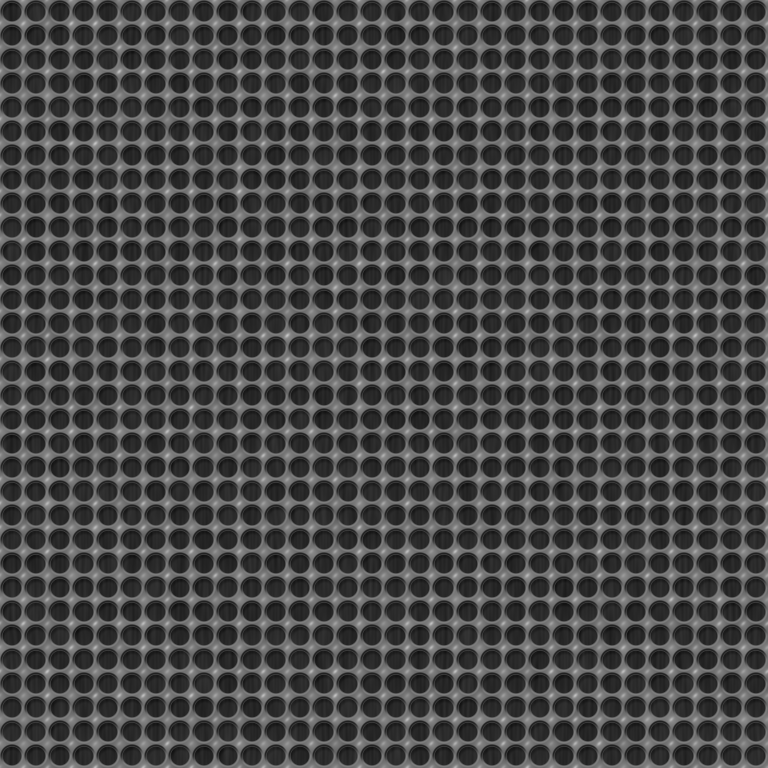
Reproduce this pattern procedurally as a Shadertoy shader.

```glsl
// Dark perforated metal grille: a square grid of round recesses with bevelled rims and corner glints.

const float CELLS = 32.0;        // recesses across and down
const float HOLE_RADIUS = 0.385; // radii in units of one cell
const float LIP_RADIUS = 0.415;
const float BEVEL_RADIUS = 0.480;

float hash(vec2 cell) {
    vec3 p = fract(vec3(cell.xyx) * vec3(0.1031, 0.1030, 0.0973));
    p += dot(p, p.yzx + 33.33);
    return fract((p.x + p.y) * p.z);
}

vec2 gradientAt(vec2 lattice, vec2 period) {
    float angle = 6.2832 * hash(mod(lattice, period));
    return vec2(cos(angle), sin(angle));
}

// Gradient noise that wraps after a whole number of lattice cells
float wrapNoise(vec2 p, vec2 period) {
    vec2 i = floor(p);
    vec2 f = fract(p);
    vec2 u = f * f * f * (f * (f * 6.0 - 15.0) + 10.0);
    vec2 e = vec2(0.0, 1.0);
    float a = dot(gradientAt(i, period), f);
    float b = dot(gradientAt(i + e.yx, period), f - e.yx);
    float c = dot(gradientAt(i + e.xy, period), f - e.xy);
    float d = dot(gradientAt(i + e.yy, period), f - e.yy);
    return mix(mix(a, b, u.x), mix(c, d, u.x), u.y);
}

// Coverage of a disc with an edge of the given softness
float disc(float dist, float radius, float softness) {
    return 1.0 - smoothstep(radius - softness, radius + softness, dist);
}

// Raised plate, brightest where four recesses meet
float plateTone(vec2 grid, vec2 uv) {
    vec2 toCorner = grid - floor(grid + 0.5);
    float strength = hash(mod(floor(grid + 0.5), CELLS) + 7.0);
    vec2 g = toCorner - vec2(-0.03, 0.02);
    vec2 slanted = vec2(g.x + g.y, g.x - g.y) * 0.7071;
    float glint = exp(-70.0 * slanted.x * slanted.x - 260.0 * slanted.y * slanted.y);
    float glow = exp(-18.0 * dot(toCorner, toCorner));
    float wear = 0.07 * wrapNoise(uv * 24.0, vec2(24.0));
    return 0.41 + 0.10 * glow + glint * mix(0.06, 0.24, strength) + wear;
}

// Recess floor with vertical brushing and a shadow under the upper lip
float floorTone(vec2 p, vec2 uv, vec2 cell) {
    vec2 fine = vec2(256.0, 20.0);
    vec2 broad = vec2(96.0, 12.0);
    float brushing = 0.050 * wrapNoise(uv * fine, fine) + 0.035 * wrapNoise(uv * broad, broad);
    float shadow = smoothstep(0.24, 0.40, length(p - vec2(0.03, -0.06)));
    float variation = 0.022 * (hash(cell) - 0.5);
    return 0.160 + brushing + variation - 0.055 * shadow * smoothstep(-0.1, 0.3, p.y - 0.3 * p.x);
}

void mainImage(out vec4 fragColor, in vec2 fragCoord) {
    vec2 uv = fragCoord / iResolution.xy;
    vec2 grid = uv * CELLS;
    vec2 cell = floor(grid);
    vec2 p = fract(grid) - 0.5;
    float dist = length(p);
    float facing = dot(p / max(dist, 0.001), normalize(vec2(-0.4, 1.0)));
    float softness = max(0.012, 0.6 * CELLS / iResolution.y);

    // Plate, then the outer bevel: shaded above and lit below
    float tone = plateTone(grid, uv);
    float bevel = mix(0.49, 0.13, smoothstep(-0.45, 0.65, facing));
    tone = mix(tone, bevel, disc(dist, BEVEL_RADIUS, softness + 0.012));

    // Thin inner lip around the recess
    float lip = mix(0.36, 0.25, smoothstep(-0.8, 0.8, facing));
    tone = mix(tone, lip, disc(dist, LIP_RADIUS, softness));
    tone = mix(tone, floorTone(p, uv, cell), disc(dist, HOLE_RADIUS, softness));

    fragColor = vec4(vec3(clamp(tone, 0.0, 1.0)), 1.0);
}
```
